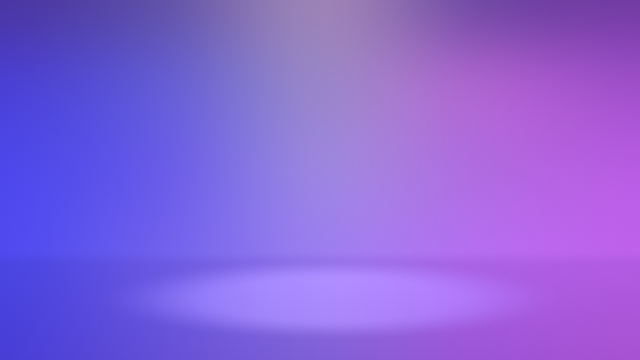
Write a WebGL 2 fragment shader that draws this background.

```glsl
#version 300 es
precision highp float;

uniform vec2 u_resolution;
out vec4 outColor;

// Colour stops, evenly spaced from left to right
const vec3 CEILING[5] = vec3[5](vec3(.29, .21, .64), vec3(.38, .32, .66), vec3(.61, .51, .71), vec3(.45, .29, .65), vec3(.45, .23, .64));
const vec3 UPPER_WALL[5] = vec3[5](vec3(.29, .25, .83), vec3(.39, .36, .83), vec3(.60, .52, .79), vec3(.67, .39, .81), vec3(.62, .31, .79));
const vec3 MID_WALL[5] = vec3[5](vec3(.30, .28, .92), vec3(.41, .36, .91), vec3(.61, .52, .88), vec3(.69, .42, .88), vec3(.72, .36, .89));
const vec3 LOWER_WALL[5] = vec3[5](vec3(.31, .29, .94), vec3(.44, .38, .93), vec3(.61, .49, .94), vec3(.71, .43, .94), vec3(.75, .38, .92));
const vec3 FLOOR_BACK[5] = vec3[5](vec3(.29, .27, .89), vec3(.42, .35, .89), vec3(.57, .44, .91), vec3(.67, .39, .90), vec3(.70, .36, .89));
const vec3 FLOOR_FRONT[5] = vec3[5](vec3(.28, .24, .84), vec3(.39, .31, .84), vec3(.50, .37, .84), vec3(.61, .33, .84), vec3(.65, .32, .82));

// Layout in canvas fractions, origin at the lower left
const float HORIZON = 0.285;
const float HORIZON_BLUR = 0.022;
const vec2 POOL_CENTER = vec2(0.52, 0.168);
const vec2 POOL_RADIUS = vec2(0.345, 0.107);
const float POOL_CORE = 0.5;
const float POOL_EDGE = 1.08;
const vec3 POOL_LEFT = vec3(.14, .135, .11);
const vec3 POOL_RIGHT = vec3(.04, .10, .11);
const float GRAIN = 1.0 / 255.0;

// Catmull-Rom curve between b and c
vec3 spline(vec3 a, vec3 b, vec3 c, vec3 d, float t) {
  return b + 0.5 * t * (c - a + t * (2.0 * a - 5.0 * b + 4.0 * c - d + t * (3.0 * (b - c) + d - a)));
}

// Smooth horizontal gradient through five stops
vec3 gradient(vec3 stops[5], float x) {
  float s = clamp(x, 0.0, 1.0) * 4.0;
  int i = min(int(s), 3);
  return spline(stops[max(i - 1, 0)], stops[i], stops[i + 1], stops[min(i + 2, 4)], s - float(i));
}

// Vertical blend of the wall gradients, from the horizon up
vec3 wallColor(vec2 uv) {
  vec3 rows[4] = vec3[4](gradient(LOWER_WALL, uv.x), gradient(MID_WALL, uv.x),
                         gradient(UPPER_WALL, uv.x), gradient(CEILING, uv.x));
  float s = clamp((uv.y - HORIZON) / (1.0 - HORIZON), 0.0, 1.0) * 3.0;
  int i = min(int(s), 2);
  return spline(rows[max(i - 1, 0)], rows[i], rows[i + 1], rows[min(i + 2, 3)], s - float(i));
}

vec3 floorColor(vec2 uv) {
  float depth = clamp(uv.y / HORIZON, 0.0, 1.0);
  return mix(gradient(FLOOR_FRONT, uv.x), gradient(FLOOR_BACK, uv.x), depth);
}

// Soft elliptical pool of light on the floor
vec3 lightPool(vec2 uv) {
  float d = length((uv - POOL_CENTER) / POOL_RADIUS);
  float glow = 1.0 - smoothstep(POOL_CORE, POOL_EDGE, d);
  return glow * mix(POOL_LEFT, POOL_RIGHT, smoothstep(0.4, 0.85, uv.x));
}

float hash(vec2 p) {
  vec3 q = fract(p.xyx * 0.1031);
  q += dot(q, q.yzx + 33.33);
  return fract((q.x + q.y) * q.z);
}

void main() {
  vec2 uv = gl_FragCoord.xy / u_resolution;
  float wall = smoothstep(HORIZON - HORIZON_BLUR, HORIZON + HORIZON_BLUR, uv.y);
  vec3 color = mix(floorColor(uv), wallColor(uv), wall) + lightPool(uv);

  // Fine grain hides banding
  color += (hash(gl_FragCoord.xy) - 0.5) * GRAIN;
  outColor = vec4(clamp(color, 0.0, 1.0), 1.0);
}
```
